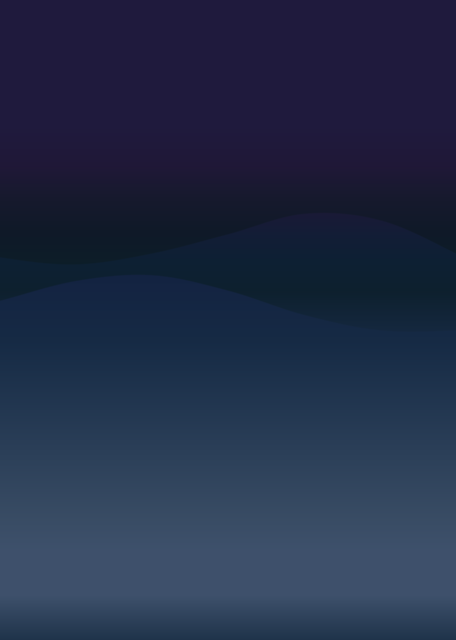
Write a WebGL 2 fragment shader that draws this background.

```glsl
#version 300 es
precision highp float;

uniform vec2 u_resolution;
out vec4 fragColor;

const int KNOTS = 9;

// Continues a vertical gradient downward, from height top to height bottom
vec3 blendDown(vec3 above, vec3 below, float top, float bottom, float y) {
    return mix(above, below, clamp((top - y) / (top - bottom), 0.0, 1.0));
}

// Smooth ridge through evenly spaced heights; the end knots lie off canvas
float ridgeHeight(float heights[KNOTS], float x) {
    float position = clamp(x, 0.0, 0.9999) * float(KNOTS - 3);
    int i = int(position);
    float t = fract(position);
    float a = heights[i];
    float b = heights[i + 1];
    float c = heights[i + 2];
    float d = heights[i + 3];
    return b + 0.5 * t * (c - a + t * (2.0 * a - 5.0 * b + 4.0 * c - d
        + t * (3.0 * (b - c) + d - a)));
}

// Antialiased coverage below a ridge
float hillMask(float ridge, float y, float softness) {
    return smoothstep(-softness, softness, ridge - y);
}

vec3 skyColor(float y) {
    vec3 violet = vec3(0.122, 0.102, 0.240);
    vec3 plum = vec3(0.122, 0.092, 0.215);
    vec3 dusk = vec3(0.085, 0.100, 0.175);
    vec3 ink = vec3(0.058, 0.098, 0.155);
    vec3 deepTeal = vec3(0.048, 0.115, 0.155);
    vec3 color = blendDown(violet, plum, 0.805, 0.740, y);
    color = blendDown(color, dusk, 0.740, 0.687, y);
    color = blendDown(color, ink, 0.687, 0.635, y);
    return blendDown(color, deepTeal, 0.635, 0.586, y);
}

vec3 farHillColor(float y) {
    vec3 crest = vec3(0.100, 0.100, 0.210);
    vec3 navy = vec3(0.070, 0.115, 0.210);
    vec3 blue = vec3(0.050, 0.125, 0.200);
    vec3 teal = vec3(0.053, 0.125, 0.180);
    vec3 foot = vec3(0.080, 0.155, 0.245);
    vec3 color = blendDown(crest, navy, 0.668, 0.629, y);
    color = blendDown(color, blue, 0.629, 0.590, y);
    color = blendDown(color, teal, 0.590, 0.544, y);
    return blendDown(color, foot, 0.544, 0.482, y);
}

vec3 nearHillColor(float y) {
    vec3 crest = vec3(0.075, 0.135, 0.255);
    vec3 navy = vec3(0.085, 0.165, 0.268);
    vec3 slate = vec3(0.140, 0.220, 0.320);
    vec3 mist = vec3(0.220, 0.295, 0.390);
    vec3 haze = vec3(0.242, 0.315, 0.420);
    vec3 shade = vec3(0.120, 0.200, 0.290);
    vec3 color = blendDown(crest, navy, 0.572, 0.466, y);
    color = blendDown(color, slate, 0.466, 0.349, y);
    color = blendDown(color, mist, 0.349, 0.193, y);
    color = blendDown(color, haze, 0.193, 0.140, y);
    return blendDown(color, shade, 0.070, 0.000, y);
}

void main() {
    vec2 uv = gl_FragCoord.xy / u_resolution;
    float softness = 1.0 / u_resolution.y;

    // Ridge profiles, left to right
    float farRidge = ridgeHeight(float[KNOTS](
        0.622, 0.598, 0.587, 0.604, 0.634, 0.666, 0.656, 0.604, 0.539), uv.x);
    float nearRidge = ridgeHeight(float[KNOTS](
        0.499, 0.530, 0.561, 0.570, 0.546, 0.508, 0.484, 0.484, 0.495), uv.x);

    // Layers from back to front
    vec3 color = skyColor(uv.y);
    color = mix(color, farHillColor(uv.y), hillMask(farRidge, uv.y, softness));
    color = mix(color, nearHillColor(uv.y), hillMask(nearRidge, uv.y, softness));
    fragColor = vec4(color, 1.0);
}
```
